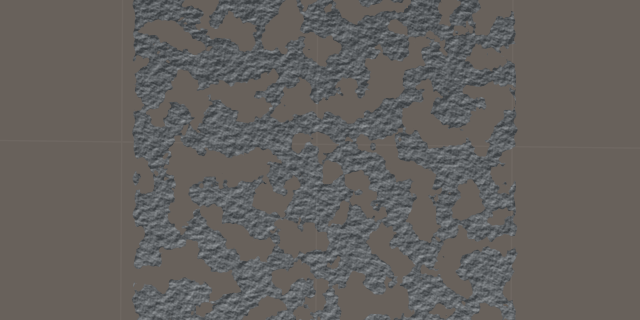
Write a Shadertoy shader that draws this texture.

```glsl
// Broken slabs of blue-grey rock scattered over a flat brown ground.
// Thresholded fractal noise cuts the ragged slabs inside a vertical band;
// the slope of a finer noise lights their surface. Faint seams cross it all.

const vec3 GROUND = vec3(0.408, 0.380, 0.357);
const vec3 ROCK = vec3(0.357, 0.372, 0.384);
const float BAND_LEFT = 0.42;
const float BAND_RIGHT = 1.61;

float hash(vec2 cell) {
    vec3 q = fract(vec3(cell.xyx) * vec3(0.1031, 0.1030, 0.0973));
    q += dot(q, q.yzx + 33.33);
    return fract((q.x + q.y) * q.z);
}

// Dot product of a random unit gradient with the offset from its corner
float corner(vec2 cell, vec2 offset) {
    float angle = 6.28318 * hash(cell);
    return dot(vec2(cos(angle), sin(angle)), offset);
}

float gradientNoise(vec2 p) {
    vec2 cell = floor(p);
    vec2 f = p - cell;
    vec2 u = f * f * f * (f * (f * 6.0 - 15.0) + 10.0);
    vec2 e = vec2(1.0, 0.0);
    float low = mix(corner(cell, f), corner(cell + e, f - e), u.x);
    float high = mix(corner(cell + e.yx, f - e.yx), corner(cell + 1.0, f - 1.0), u.x);
    return mix(low, high, u.y);
}

float fbm(vec2 p, int octaves, float gain) {
    const mat2 TURN = mat2(1.6, 1.2, -1.2, 1.6);
    float sum = 0.0;
    float amplitude = 1.0;
    for (int i = 0; i < octaves; i++) {
        sum += amplitude * gradientNoise(p);
        p = TURN * p + 17.3;
        amplitude *= gain;
    }
    return sum;
}

// Positive inside the slabs, negative on the open ground
float slabField(vec2 p) {
    float slabs = fbm(p * 9.5 + 40.0, 4, 0.48) + 0.065;
    float wobble = 0.02 * gradientNoise(p * 26.0);
    float band = min(p.x - BAND_LEFT, BAND_RIGHT - p.x) + wobble;
    return min(slabs, band * 8.0);
}

float rockHeight(vec2 p) {
    return fbm(p * vec2(36.0, 46.0) + 90.0, 3, 0.55);
}

// Height difference toward a light at the upper left
float relief(vec2 p) {
    vec2 step2light = vec2(-0.0025, 0.0055);
    return rockHeight(p) - rockHeight(p + step2light);
}

vec3 rockColor(vec2 p, float field) {
    float shade = 0.25 * relief(p);
    shade += 0.035 * gradientNoise(p * 14.0 + 7.0);
    shade += 0.05 * (0.5 - p.y);
    shade -= 0.035 * (1.0 - smoothstep(0.0, 0.12, field));
    return ROCK + 0.012 + clamp(shade, -0.13, 0.2);
}

// Thin antialiased stroke around a signed distance of zero
float seam(float d, float halfWidth, float pixel) {
    return 1.0 - smoothstep(halfWidth, halfWidth + pixel, abs(d));
}

float seams(vec2 p, float pixel) {
    float tilt = 0.006 * (p.y - 0.5);
    float lines = seam(p.y - 0.561 + 0.012 * p.x, 0.0008, pixel);
    for (int i = 0; i < 3; i++) {
        float x = 0.38 + 0.61 * float(i);
        lines = max(lines, seam(p.x - x - tilt, 0.0008, pixel));
    }
    return lines;
}

void mainImage(out vec4 fragColor, in vec2 fragCoord) {
    vec2 p = fragCoord / iResolution.y;
    float pixel = 1.0 / iResolution.y;

    // Slabs over the ground
    float field = slabField(p);
    float edge = max(0.6 * fwidth(field), 0.001);
    float mask = smoothstep(-edge, edge, field);
    vec3 color = mix(GROUND, rockColor(p, field), mask);

    // Faint pale seams
    color += 0.022 * seams(p, pixel);
    fragColor = vec4(color, 1.0);
}
```
